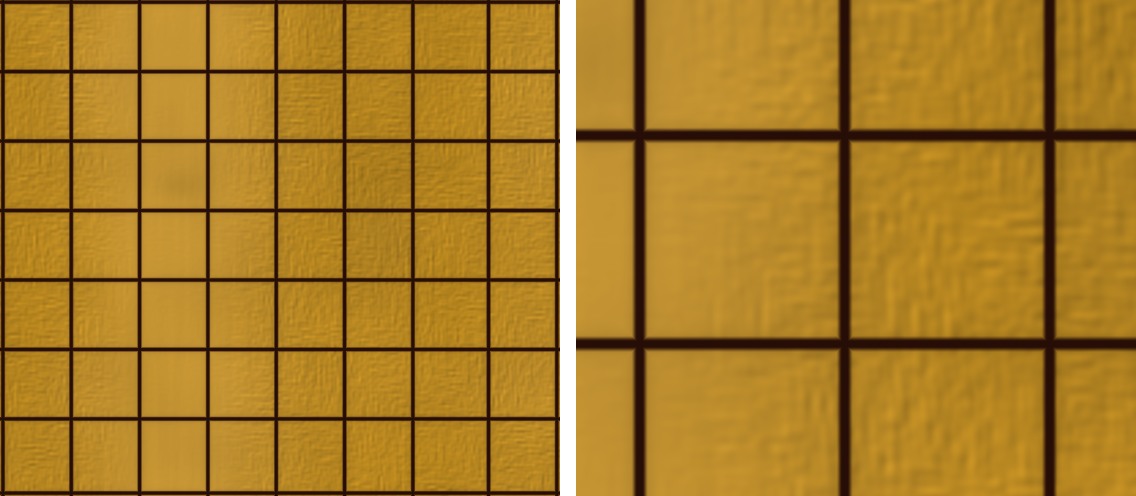
Left: the whole. Right: its middle third, enlarged.
Give the GLSL for this pattern, as a Shadertoy shader.

```glsl
float hash(vec2 p) {
    vec3 q = fract(p.xyx * 0.1031);
    q += dot(q, q.yzx + 33.33);
    return fract((q.x + q.y) * q.z);
}

float noise(vec2 p) {
    vec2 i = floor(p), f = fract(p);
    f = f * f * (3.0 - 2.0 * f);
    return mix(mix(hash(i), hash(i + vec2(1, 0)), f.x),
               mix(hash(i + vec2(0, 1)), hash(i + vec2(1, 1)), f.x), f.y);
}

// Height of the linen: crossed threads whose dominant direction wanders
float linenHeight(vec2 p) {
    float warp = noise(p * vec2(25.0, 7.0) + 40.0);
    float weft = noise(p * vec2(7.0, 25.0) + 90.0);
    float direction = smoothstep(0.25, 0.75, noise(p * 2.3 + 15.0));
    return mix(warp, weft, direction) + 0.7 * noise(p * 19.0 + 60.0);
}

float smudge(vec2 p, vec2 center, vec2 size) {
    vec2 d = (p - center) / size;
    return exp(-dot(d, d));
}

void mainImage(out vec4 fragColor, in vec2 fragCoord) {
    // One unit per cell, counted from the top left grid crossing
    vec2 uv = fragCoord / iResolution.xy;
    vec2 p = vec2(uv.x, 1.0 - uv.y) * vec2(8.196, 7.141) - vec2(0.043, 0.031);

    // Gold ground, palest around the third column
    float fromPale = abs(p.x - 2.5);
    float pale = 1.0 - smoothstep(0.2, 2.3, fromPale);
    pale += 0.3 * smoothstep(6.0, 8.0, p.x) + 0.35 * (noise(p * 0.9 + 7.0) - 0.3);
    vec3 color = mix(vec3(0.705, 0.515, 0.115), vec3(0.77, 0.58, 0.20), clamp(pale, 0.0, 1.0));

    // Broad stains and faint vertical streaks
    float shade = 1.0 + 0.05 * (noise(p * 1.7 + 31.0) - 0.5);
    shade += 0.025 * (noise(p * vec2(13.0, 0.6)) - 0.5);
    shade -= 0.06 * smudge(p, vec2(5.5, 3.0), vec2(0.7, 1.1));
    shade -= 0.07 * smudge(p, vec2(2.6, 2.65), vec2(0.35, 0.22));

    // Embossed linen lit from the upper left, worn smooth in the pale column
    float relief = linenHeight(p + 0.014) - linenHeight(p - 0.014);
    shade += 0.12 * relief * mix(0.1, 1.0, smoothstep(0.4, 1.6, fromPale));
    color *= shade;

    // Grid with a wider seventh column and bottom row
    vec2 g = p - vec2(0.107, 0.068) * step(6.55, p);
    vec2 toLine = abs(fract(g + 0.5) - 0.5);
    float d = min(toLine.x, toLine.y);
    float soft = max(0.015, 6.0 / iResolution.x);
    color *= 1.0 - 0.25 * exp(-d / 0.03);
    color = mix(vec3(0.15, 0.05, 0.025), color, smoothstep(0.027 - soft, 0.027 + soft, d));

    fragColor = vec4(color, 1.0);
}
```
